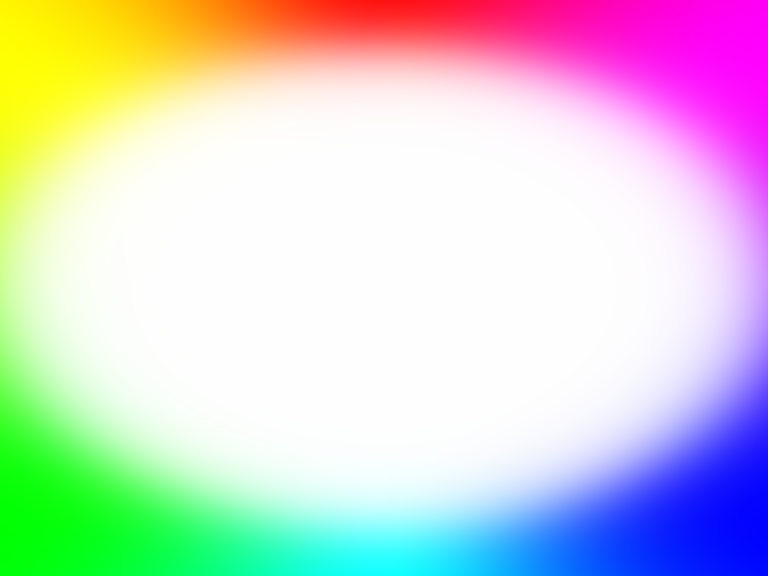
A Shadertoy shader for this background:

```glsl
// A soft white oval surrounded by a rainbow that turns with the angle.

const float TAU = 6.2831853;
const float OVAL_STRETCH = 1.62;   // width of the oval over its height
const float OVAL_RADIUS = 0.42;    // half height, in canvas heights
const float EDGE_SOFTNESS = 0.031; // width of the fade, in canvas heights
const vec3 OVAL_COLOR = vec3(0.998);

// Pure hue with smoothed ramps: 0 is red, 1/3 green, 2/3 blue.
vec3 hueColor(float hue) {
    vec3 ramp = abs(mod(hue * 6.0 + vec3(0.0, 4.0, 2.0), 6.0) - 3.0) - 1.0;
    return smoothstep(0.0, 1.0, ramp);
}

// Logistic fade from 0 inside the oval to 1 outside.
float ovalFade(vec2 p) {
    float edgeDistance = length(p / vec2(OVAL_STRETCH, 1.0)) - OVAL_RADIUS;
    return 1.0 / (1.0 + exp(-edgeDistance / EDGE_SOFTNESS));
}

void mainImage(out vec4 fragColor, in vec2 fragCoord) {
    // Centered coordinates, in canvas heights
    vec2 p = (fragCoord - 0.5 * iResolution.xy) / iResolution.y;

    // Red points up; the hue advances counterclockwise
    float hue = atan(-p.x, p.y) / TAU;

    vec3 color = mix(OVAL_COLOR, hueColor(hue), ovalFade(p));
    fragColor = vec4(color, 1.0);
}
```
